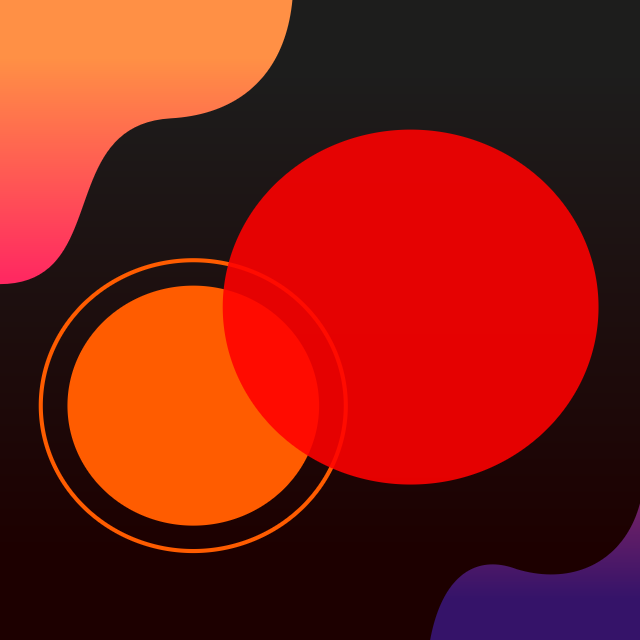
Reproduce this background procedurally as a WebGL 1 fragment shader.

```glsl
precision highp float;
// Flat abstract backdrop: a dark vertical gradient with two wavy corner blobs,
// an orange disc inside a thin ring, and a translucent red disc over both.
// Blobs are bounded by cubic Bezier curves; the discs are ellipse distances.

uniform vec2 u_resolution;

// Colours
const vec3 CHARCOAL = vec3(0.112, 0.112, 0.110);
const vec3 MAROON   = vec3(0.112, 0.000, 0.000);
const vec3 APRICOT  = vec3(1.000, 0.565, 0.270);
const vec3 PINK     = vec3(1.000, 0.155, 0.380);
const vec3 INDIGO   = vec3(0.208, 0.075, 0.412);
const vec3 PLUM     = vec3(0.450, 0.130, 0.400);
const vec3 ORANGE   = vec3(1.000, 0.361, 0.000);
const vec3 RED      = vec3(1.000, 0.000, 0.000);

// Discs, in canvas units
const vec2 RED_CENTER    = vec2(0.6416, 0.5202);
const vec2 RED_RADII     = vec2(0.2936, 0.2773);
const float RED_OPACITY  = 0.885;
const vec2 ORANGE_CENTER = vec2(0.3020, 0.3662);
const vec2 ORANGE_RADII  = vec2(0.1966, 0.1875);
const vec2 RING_RADII    = vec2(0.2383, 0.2272);
const float RING_HALF_WIDTH = 0.0032;

// Bezier joints and handles of the two blob outlines
const vec2 TOP_START  = vec2(0.4570, 1.0010);
const vec2 TOP_H1     = vec2(0.4466, 0.8893);
const vec2 TOP_H2     = vec2(0.3802, 0.8216);
const vec2 TOP_JOINT  = vec2(0.2669, 0.8151);
const vec2 TOP_H3     = vec2(0.0859, 0.8047);
const vec2 TOP_H4     = vec2(0.1745, 0.5560);
const vec2 TOP_END    = vec2(-0.0010, 0.5560);
const vec2 BASE_START = vec2(0.6719, -0.0010);
const vec2 BASE_H1    = vec2(0.6901, 0.0990);
const vec2 BASE_H2    = vec2(0.7422, 0.1354);
const vec2 BASE_JOINT = vec2(0.8073, 0.1107);
const vec2 BASE_H3    = vec2(0.8984, 0.0833);
const vec2 BASE_H4    = vec2(0.9792, 0.1250);
const vec2 BASE_END   = vec2(1.0013, 0.2188);

const int CURVE_STEPS = 40;

vec2 bezier(vec2 a, vec2 b, vec2 c, vec2 d, float t) {
  float s = 1.0 - t;
  return s * s * s * a + 3.0 * s * s * t * b + 3.0 * s * t * t * c + t * t * t * d;
}

// Distance to the curve, negative on its filled side.
// fillSide is +1 to fill above the curve and -1 to fill below it.
float curveDistance(vec2 p, vec2 a, vec2 b, vec2 c, vec2 d, float fillSide) {
  float nearest = 10.0;
  float side = 1.0;
  vec2 from = a;
  for (int i = 1; i <= CURVE_STEPS; i++) {
    vec2 to = bezier(a, b, c, d, float(i) / float(CURVE_STEPS));
    vec2 edge = to - from;
    vec2 rel = p - from;
    float along = clamp(dot(rel, edge) / dot(edge, edge), 0.0, 1.0);
    nearest = min(nearest, length(rel - edge * along));
    bool spans = (p.x >= from.x) != (p.x >= to.x);
    if (spans && (rel.y - edge.y * rel.x / edge.x) * fillSide > 0.0) side = -1.0;
    from = to;
  }
  return nearest * side;
}

// Joins two curve pieces: the sign is negative if either piece is filled here
float joinPieces(float d1, float d2) {
  float nearest = min(abs(d1), abs(d2));
  return min(d1, d2) < 0.0 ? -nearest : nearest;
}

float ellipseDistance(vec2 p, vec2 radii) {
  float k = length(p / radii);
  return k * (k - 1.0) / max(length(p / (radii * radii)), 1e-4);
}

float coverage(float dist, float pixel) {
  return clamp(0.5 - dist / pixel, 0.0, 1.0);
}

void main() {
  vec2 p = gl_FragCoord.xy / u_resolution;
  float pixel = 1.0 / min(u_resolution.x, u_resolution.y);

  // Backdrop
  vec3 color = mix(MAROON, CHARCOAL, clamp((p.y - 0.14) / 0.74, 0.0, 1.0));

  // Upper left blob
  float top = joinPieces(
    curveDistance(p, TOP_START, TOP_H1, TOP_H2, TOP_JOINT, 1.0),
    curveDistance(p, TOP_JOINT, TOP_H3, TOP_H4, TOP_END, 1.0));
  vec3 topColor = mix(PINK, APRICOT, clamp((p.y - 0.56) / 0.35, 0.0, 1.0));
  color = mix(color, topColor, coverage(top, pixel));

  // Lower right blob
  float base = joinPieces(
    curveDistance(p, BASE_START, BASE_H1, BASE_H2, BASE_JOINT, -1.0),
    curveDistance(p, BASE_JOINT, BASE_H3, BASE_H4, BASE_END, -1.0));
  vec3 baseColor = mix(INDIGO, PLUM, clamp((p.y - 0.065) / 0.15, 0.0, 1.0));
  color = mix(color, baseColor, coverage(base, pixel));

  // Orange disc and ring
  vec2 q = p - ORANGE_CENTER;
  float ring = abs(ellipseDistance(q, RING_RADII)) - RING_HALF_WIDTH;
  float orange = min(ellipseDistance(q, ORANGE_RADII), ring);
  color = mix(color, ORANGE, coverage(orange, pixel));

  // Translucent red disc
  float red = ellipseDistance(p - RED_CENTER, RED_RADII);
  color = mix(color, RED, RED_OPACITY * coverage(red, pixel));

  gl_FragColor = vec4(color, 1.0);
}
```
